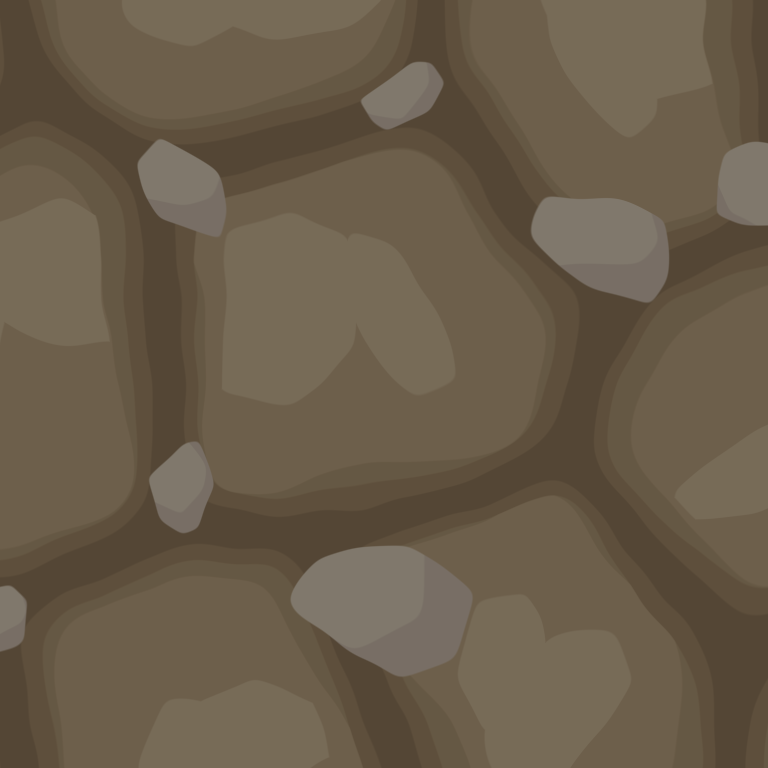
Reproduce this texture procedurally as a WebGL 1 fragment shader.

```glsl
precision highp float;

// Flat-shaded paving: large rounded stones in dark mortar with grey pebbles.
// Stones are Voronoi cells on a skewed, jittered lattice; worn patches and
// pebbles are soft convex chunks, the pebbles sitting where stones meet.

uniform vec2 u_resolution;

const float SCALE = 2.0;            // stones across the canvas
const vec2  ORIGIN = vec2(0.5, 0.0);
const float JITTER = 0.42;
const float MORTAR_WIDTH = 0.042;   // widths are in lattice units
const float RIM_WIDTH = 0.083;
const float PATCH_MARGIN = 0.15;
const float CORNER_SHARPNESS = 22.0;
const float PEBBLE_CHANCE = 0.75;
const float PEBBLE_MIN = 0.085;
const float PEBBLE_MAX = 0.165;

const vec3 MORTAR = vec3(0.330, 0.275, 0.208);
const vec3 RIM = vec3(0.369, 0.310, 0.235);
const vec3 BEVEL = vec3(0.398, 0.345, 0.265);
const vec3 FACE = vec3(0.428, 0.372, 0.294);
const vec3 WORN = vec3(0.465, 0.418, 0.340);
const vec3 PEBBLE = vec3(0.502, 0.471, 0.424);
const vec3 PEBBLE_SHADE = vec3(0.470, 0.433, 0.396);

const float TAU = 6.2831853;

vec2 hash2(vec2 p) {
  vec3 h = fract(vec3(p.xyx) * vec3(0.1031, 0.1030, 0.0973));
  h += dot(h, h.yzx + 33.33);
  return fract((h.xx + h.yz) * h.zy);
}

vec2 noise2(vec2 p) {
  vec2 i = floor(p), f = fract(p);
  f = f * f * (3.0 - 2.0 * f);
  return mix(mix(hash2(i), hash2(i + vec2(1, 0)), f.x),
             mix(hash2(i + vec2(0, 1)), hash2(i + vec2(1, 1)), f.x), f.y);
}

vec2 site(vec2 cell) {
  return vec2(cell.x + 0.5 * cell.y, cell.y) + JITTER * (hash2(cell + 71.0) - 0.5);
}

// Signed distance to an irregular convex polygon with soft corners.
float chunk(vec2 p, float radius, vec2 seed) {
  vec2 shape = hash2(seed + 5.3);
  float turn = TAU * shape.x, stretch = 1.0 + 0.4 * shape.y;
  p = mat2(cos(turn), sin(turn), -sin(turn), cos(turn)) * p;
  p *= vec2(stretch, 1.0 / stretch);
  float sharpness = 16.0 / radius, sum = 0.0;
  for (int k = 0; k < 7; k++) {
    vec2 h = hash2(seed + 3.7 * float(k));
    float a = TAU * (float(k) + 0.6 * h.x) / 7.0;
    float side = dot(p, vec2(cos(a), sin(a))) - radius * (0.8 + 0.4 * h.y);
    sum += exp(min(sharpness * side, 60.0));
  }
  return log(sum + 1e-9) / sharpness;
}

// Returns the rounded distance to the stone's edge and the stone's cell.
vec3 stone(vec2 p, vec2 base) {
  vec2 cell = base;
  float nearest = 1e3;
  for (int j = -2; j <= 2; j++) for (int i = -2; i <= 2; i++) {
    vec2 c = base + vec2(i, j);
    float d = distance(p, site(c));
    if (d < nearest) { nearest = d; cell = c; }
  }
  vec2 own = site(cell);
  float sum = 0.0;
  for (int j = -2; j <= 2; j++) for (int i = -2; i <= 2; i++) {
    if (i == 0 && j == 0) continue;
    vec2 other = site(cell + vec2(i, j));
    float d = dot(0.5 * (own + other) - p, normalize(other - own));
    sum += exp(-CORNER_SHARPNESS * d);
  }
  return vec3(-log(sum) / CORNER_SHARPNESS, cell);
}

void main() {
  float pixel = SCALE / min(u_resolution.x, u_resolution.y);
  vec2 p = gl_FragCoord.xy * pixel + ORIGIN;
  p += 0.11 * (noise2(p * 2.3) - 0.5) + 0.018 * (noise2(p * 9.0 + 40.0) - 0.5);
  vec2 base = floor(vec2(p.x - 0.5 * p.y, p.y));

  // Stone layers, from mortar up to the face
  vec3 s = stone(p, base);
  vec2 vary = noise2(p * 2.7 + 17.0 * s.yz) - 0.5;
  float rim = RIM_WIDTH + 0.035 * vary.x;
  float bevel = rim + max(0.0, 0.022 + 0.1 * vary.y);
  vec3 color = mix(MORTAR, RIM, smoothstep(-pixel, pixel, s.x - MORTAR_WIDTH));
  color = mix(color, BEVEL, smoothstep(-pixel, pixel, s.x - rim));
  color = mix(color, FACE, smoothstep(-pixel, pixel, s.x - bevel));

  // Worn patches: two chunks on opposite sides of the stone
  vec2 q = p - site(s.yz);
  vec2 shift = 0.36 * (hash2(s.yz + 9.0) - 0.5);
  float worn = min(chunk(q - shift, 0.21, s.yz + 23.0),
                   chunk(q + 1.1 * shift, 0.15, s.yz + 57.0));
  worn = max(worn, PATCH_MARGIN - s.x);
  color = mix(color, WORN, smoothstep(pixel, -pixel, worn));

  // Pebbles at the junctions of three stones, shaded at the lower right
  for (int j = -1; j <= 1; j++) for (int i = -1; i <= 1; i++) {
    vec2 c = base + vec2(i, j);
    for (int k = 0; k < 2; k++) {
      vec2 seed = c + 131.0 * float(k + 1);
      vec2 h = hash2(seed);
      vec2 corner = c + float(k);
      vec2 center = (site(corner) + site(c + vec2(1, 0)) + site(c + vec2(0, 1))) / 3.0;
      vec2 r = p - center - 0.12 * (hash2(seed + 2.0) - 0.5);
      if (h.x > PEBBLE_CHANCE || length(r) > 0.4) continue;
      float size = mix(PEBBLE_MIN, PEBBLE_MAX, h.y * h.y);
      float body = chunk(r, size, seed);
      float lit = chunk(r - size * vec2(-0.45, 0.55), size * 1.05, seed + 8.0);
      vec3 tone = mix(PEBBLE, PEBBLE_SHADE, smoothstep(-pixel, pixel, lit));
      color = mix(color, tone, smoothstep(pixel, -pixel, body));
    }
  }
  gl_FragColor = vec4(color, 1.0);
}
```
